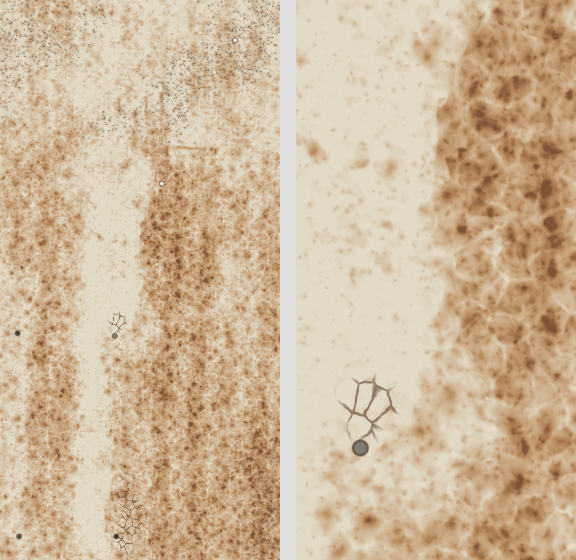
Left, the full canvas; right, a detail of the centre.
Give the GLSL for this texture, as a Shadertoy shader.

```glsl
// Weathered cream paint on sheet metal, eaten by rust that runs down in columns.
// A coverage field of soft bands drives layered cellular spots; their sum picks
// a colour from a ramp. Specks, drips, flaking cracks and bolt holes go on top.

vec3 hash3(vec2 p) {
    vec3 q = fract(p.xyx * vec3(0.1031, 0.1030, 0.0973));
    q += dot(q, q.yxz + 33.33);
    return fract((q.xxy + q.yxx) * q.zyx);
}

// Layered, rotated sines, roughly -1 to 1
float waves(vec2 p) {
    float sum = 0.0, amp = 0.5;
    for (int i = 0; i < 5; i++) {
        sum += amp * sin(p.x + 1.5 * sin(p.y + float(i)));
        p = mat2(1.2, 1.4, -1.4, 1.2) * p + 2.3;
        amp *= 0.6;
    }
    return sum;
}

float band(float x, float lo, float hi, float soft) {
    return smoothstep(lo - soft, lo + soft, x) * (1.0 - smoothstep(hi - soft, hi + soft, x));
}

float blob(vec2 p, vec2 centre, vec2 size) {
    vec2 d = (p - centre) / size;
    return exp(-dot(d, d));
}

// Soft spots with a darker core; cover is the share of cells that hold one
float spots(vec2 p, float cells, float cover) {
    vec2 q = p * cells, id = floor(q);
    float sum = 0.0;
    for (int j = -1; j <= 1; j++)
    for (int i = -1; i <= 1; i++) {
        vec2 c = id + vec2(i, j);
        vec3 h = hash3(c + cells);
        vec2 d = q - c - h.xy;
        float present = smoothstep(0.0, 0.12, cover - h.z);
        float size = mix(0.3, 0.65, fract(h.z * 17.3));
        float r2 = dot(d, d) / (size * size);
        float strength = mix(0.55, 1.0, fract(h.z * 41.7));
        sum = max(sum, present * strength * (0.55 * exp(-r2) + 0.45 * exp(-5.0 * r2)));
    }
    return sum;
}

// Distance-like value that is zero on the borders between cells
float cellBorder(vec2 p) {
    vec2 id = floor(p);
    float f1 = 9.0, f2 = 9.0;
    for (int j = -1; j <= 1; j++)
    for (int i = -1; i <= 1; i++) {
        vec2 c = id + vec2(i, j);
        float d = length(p - c - hash3(c).xy);
        f2 = min(f2, max(f1, d));
        f1 = min(f1, d);
    }
    return f2 - f1;
}

// Where the rust sits: columns, a dense corner and paler gaps
float rustCover(vec2 p) {
    float x = p.x + 0.04 * waves(p * 13.0);
    float y = p.y * 0.5 + 0.035 * waves(vec2(p.x * 38.0, p.y * 5.0));
    vec2 q = vec2(x, y);
    float d = 0.08 + 0.12 * band(y, 0.72, 1.2, 0.04);
    d += band(x, -0.3, 0.27, 0.05) * band(y, -0.3, 0.77, 0.06) * 0.2;
    d += blob(q, vec2(0.1, 0.66), vec2(0.17, 0.11)) * 0.35;
    d += blob(q, vec2(0.19, 0.27), vec2(0.07, 0.22)) * 0.42;
    d += band(x, 0.54, 0.75, 0.04) * band(y, -0.3, 0.71, 0.05) * 0.66;
    d += blob(q, vec2(0.59, 0.56), vec2(0.05, 0.14)) * 0.3;
    d += band(x, 0.75, 1.3, 0.04) * band(y, -0.3, 0.70, 0.07) * 0.42;
    d += blob(q, vec2(1.0, 0.48), vec2(0.1, 0.09)) * 0.25;
    d += band(x, 0.85, 1.3, 0.07) * band(y, -0.3, 0.27, 0.06) * 0.42;
    d += band(x, 0.37, 0.56, 0.03) * band(y, -0.3, 0.37, 0.07) * 0.36;
    d += blob(q, vec2(0.2, 1.0), vec2(0.08, 0.07)) * 0.35;
    d += blob(q, vec2(0.83, 0.88), vec2(0.2, 0.1)) * 0.18;
    d -= blob(q, vec2(0.83, 0.47), vec2(0.07, 0.08)) * 0.36;
    return clamp(d + 0.15 * waves(p * 21.0 + 4.0) + 0.06 * waves(p * 8.0), 0.02, 1.0);
}

// Thin runs that start dark at the top and fade downwards
float drips(vec2 p) {
    float sum = 0.0;
    for (int i = 0; i < 4; i++) {
        vec3 h = hash3(vec2(float(i) * 3.7, 8.0));
        float x = p.x - 0.42 - 0.05 * float(i) - 0.02 * h.x + 0.004 * waves(p * 30.0);
        float fall = (1.45 + 0.25 * h.y - p.y) / (0.1 + 0.15 * h.z);
        sum = max(sum, exp(-x * x / 0.00004) * smoothstep(0.0, 0.04, fall) * exp(-2.0 * max(fall, 0.0)));
    }
    return sum;
}

vec3 rustRamp(float k) {
    vec3 c = mix(vec3(0.885, 0.855, 0.78), vec3(0.83, 0.74, 0.62), clamp(k, 0.0, 1.0));
    c = mix(c, vec3(0.79, 0.65, 0.50), clamp(k - 1.0, 0.0, 1.0));
    c = mix(c, vec3(0.73, 0.56, 0.39), clamp(k - 2.0, 0.0, 1.0));
    c = mix(c, vec3(0.65, 0.46, 0.30), clamp(k - 3.0, 0.0, 1.0));
    return mix(c, vec3(0.52, 0.35, 0.235), clamp(k - 4.0, 0.0, 1.2));
}

void mainImage(out vec4 fragColor, in vec2 fragCoord) {
    vec2 uv = fragCoord / iResolution.xy, p = uv * vec2(1.0, 2.0);
    float cover = rustCover(p), top = smoothstep(0.68, 0.85, uv.y);
    vec2 w = p + 0.004 * vec2(waves(p * 50.0), waves(p * 50.0 + 9.0));

    // Rust depth from stain, streaks, spots, pale veins, drips and ledge stains
    float k = 1.9 * cover - 0.2 + 1.1 * cover * waves(vec2(p.x * 55.0, p.y * 4.0));
    k += mix(3.3, 1.7, top) * spots(w * vec2(1.0, 0.9), 34.0, cover * 1.1);
    k += 2.2 * spots(w, 72.0, cover * 1.1) + 1.4 * spots(w, 125.0, 0.15 + cover * 0.6);
    k -= 1.1 * cover * (1.0 - smoothstep(0.0, 0.25, cellBorder(w * 28.0)));
    k += 0.4 * waves(p * 130.0) + 2.4 * drips(p) + 1.3 * blob(uv, vec2(0.55, 0.73), vec2(0.015, 0.04));
    k += 2.5 * (blob(uv, vec2(0.55, 0.765), vec2(0.02, 0.004)) + blob(w, vec2(0.67, 1.47), vec2(0.06, 0.006)));
    vec3 col = rustRamp(k);

    // Purple-brown corner and clustered grey specks near the top
    float corner = smoothstep(0.78, 1.0, uv.x) * (1.0 - smoothstep(0.12, 0.3, uv.y));
    col = mix(col, vec3(0.34, 0.22, 0.22), 0.7 * corner * spots(p, 70.0, 0.4));
    float soot = top * (0.12 + 0.45 * waves(p * 8.0 + 2.0));
    col = mix(col, vec3(0.34, 0.30, 0.24), 0.75 * spots(w, 115.0, soot + 0.03));

    // Flaking cracks
    float flaking = blob(uv, vec2(0.46, 0.07), vec2(0.06, 0.09)) + blob(uv, vec2(0.41, 0.42), vec2(0.05, 0.025));
    float crack = 1.0 - smoothstep(0.03, 0.16, cellBorder(w * vec2(40.0, 32.0)));
    col = mix(col, vec3(0.40, 0.27, 0.20), 0.65 * crack * smoothstep(0.4, 0.9, flaking + 0.35 * waves(p * 30.0)));

    // Bolt holes: x, y, brightness of the opening
    vec3 holes[6] = vec3[6](vec3(0.84, 1.856, 0.95), vec3(0.578, 1.344, 0.95), vec3(0.063, 0.81, 0.25),
        vec3(0.41, 0.8, 0.5), vec3(0.068, 0.084, 0.32), vec3(0.415, 0.084, 0.22));
    float edge = 1.0 / iResolution.x;
    for (int i = 0; i < 6; i++) {
        float r = length(p - holes[i].xy);
        col = mix(col, vec3(0.32, 0.25, 0.18), 0.8 * (1.0 - smoothstep(0.010 - edge, 0.010 + edge, r)));
        col = mix(col, holes[i].z * vec3(1.0, 0.98, 0.92), 1.0 - smoothstep(0.007 - edge, 0.007 + edge, r));
    }
    fragColor = vec4(col, 1.0);
}
```
